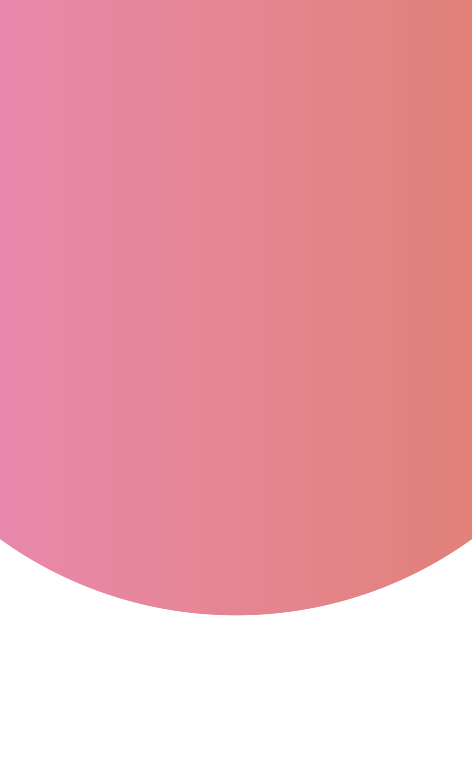
This background is drawn by a WebGL 2 fragment shader. Its source:

```glsl
#version 300 es
precision highp float;

uniform vec2 u_resolution;
out vec4 fragColor;

const vec3 PINK = vec3(0.912, 0.535, 0.672);
const vec3 CORAL = vec3(0.884, 0.508, 0.474);
const vec3 PAPER = vec3(1.0);

// Signed distance to a circle, negative inside
float circleDistance(vec2 point, vec2 center, float radius) {
    return length(point - center) - radius;
}

// Coverage of a shape, softened over about one pixel
float coverage(float dist, float pixel) {
    return 1.0 - smoothstep(-0.5 * pixel, 0.5 * pixel, dist);
}

// Horizontal blend between two colours
vec3 horizontalGradient(float x, vec3 left, vec3 right) {
    return mix(left, right, clamp(x, 0.0, 1.0));
}

void main() {
    // Lengths are measured in canvas heights, centred horizontally
    vec2 uv = gl_FragCoord.xy / u_resolution;
    float aspect = u_resolution.x / u_resolution.y;
    vec2 point = vec2((uv.x - 0.5) * aspect, uv.y);
    float pixel = 1.0 / u_resolution.y;

    // Large disc whose lower arc closes the coloured area
    float disc = circleDistance(point, vec2(0.0, 0.7237), 0.525);
    vec3 fill = horizontalGradient(uv.x, PINK, CORAL);

    fragColor = vec4(mix(PAPER, fill, coverage(disc, pixel)), 1.0);
}
```
